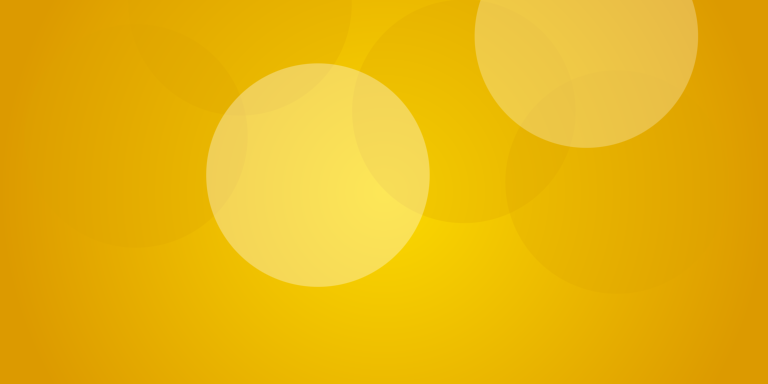
Write a Shadertoy shader that draws this background.

```glsl
// A golden radial glow, bright in the middle and amber at the sides,
// overlaid with equal translucent discs: amber ones below, pale ones on top.
// Positions are measured from the centre, in units of the canvas height.

#define GLOW_COLOR vec3(0.988, 0.856, 0.0)
#define RIM_COLOR vec3(0.863, 0.604, 0.0)
#define SHADE_COLOR vec3(0.860, 0.635, 0.0)
#define GLOW_RADIUS 1.0
#define DISC_RADIUS 0.291
#define SHADE_ALPHA 0.25

const vec2 shadeCenters[4] = vec2[](
    vec2(-0.646, 0.146), vec2(-0.375, 0.490),
    vec2( 0.208, 0.210), vec2( 0.607, 0.026));

// Pale discs: centre in xy, opacity in z
const vec3 paleDiscs[2] = vec3[](
    vec3(-0.172, 0.044, 0.34), vec3(0.527, 0.406, 0.275));

// Antialiased coverage of a disc
float discMask(vec2 p, vec2 center) {
    float halfPixel = 0.75 / iResolution.y;
    float dist = length(p - center) - DISC_RADIUS;
    return 1.0 - smoothstep(-halfPixel, halfPixel, dist);
}

void mainImage(out vec4 fragColor, in vec2 fragCoord) {
    vec2 p = (fragCoord - 0.5 * iResolution.xy) / iResolution.y;

    // Radial glow
    float falloff = clamp(length(p) / GLOW_RADIUS, 0.0, 1.0);
    vec3 color = mix(GLOW_COLOR, RIM_COLOR, falloff);

    // Amber discs
    for (int i = 0; i < 4; i++) {
        color = mix(color, SHADE_COLOR, SHADE_ALPHA * discMask(p, shadeCenters[i]));
    }

    // Pale discs
    for (int i = 0; i < 2; i++) {
        vec3 disc = paleDiscs[i];
        color = mix(color, vec3(1.0), disc.z * discMask(p, disc.xy));
    }

    fragColor = vec4(color, 1.0);
}
```
